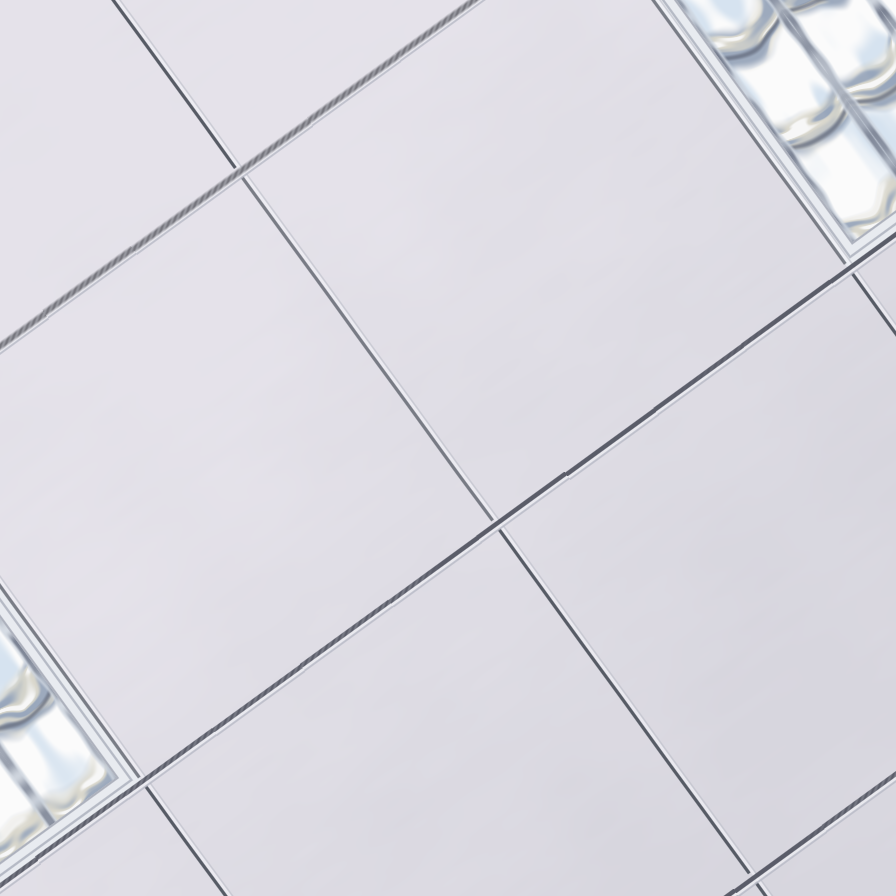
Give the GLSL for this pattern, as a Shadertoy shader.

```glsl
// Suspended ceiling: tilted square panels, thin metal rails and louvred light fittings.

const float PANEL = 0.487; // panel side, as a share of the canvas

float hash(vec2 p) {
    return fract(sin(dot(p, vec2(127.1, 311.7))) * 43758.5453);
}

float noise(vec2 p) {
    vec2 i = floor(p), f = fract(p);
    f = f * f * (3.0 - 2.0 * f);
    return mix(mix(hash(i), hash(i + vec2(1, 0)), f.x),
               mix(hash(i + vec2(0, 1)), hash(i + vec2(1, 1)), f.x), f.y);
}

// Coverage of a line of the given half width and edge softness
float stroke(float d, float halfWidth, float soft) {
    return 1.0 - smoothstep(halfWidth - soft, halfWidth + soft, abs(d));
}

// Painted panel: slow shading with a faint mottle
vec3 panelColor(vec2 uv, vec2 q) {
    float shade = smoothstep(0.25, 1.25, uv.x * 0.75 + (1.0 - uv.y) * 0.6);
    shade += 0.25 * (noise(q * 5.0) - 0.5) + 0.12 * (noise(q * vec2(9, 40)) - 0.5);
    return mix(vec3(0.898, 0.888, 0.918), vec3(0.845, 0.84, 0.872), clamp(shade, 0.0, 1.0));
}

// Light fitting: f runs from 0 to 1 across the panel
vec3 lightColor(vec2 f, vec2 id, float px) {
    vec2 g = vec2((f.x - 0.04) / 0.184, (f.y - 0.704) / 0.26);
    float x = fract(g.x) - 0.5;
    float warp = noise(f * 17.0 + id * 7.0) - 0.5;
    float bend = g.y + 0.5 * x * x + 0.16 * warp;
    float y = fract(bend + 0.5) - 0.5;

    // Bright reflectors with blue and beige reflections at the cross blades
    vec3 col = mix(vec3(0.985), vec3(0.84, 0.89, 0.94), smoothstep(0.45, 0.8, noise(f * vec2(22, 9) + id)));
    float band = 1.0 - smoothstep(0.13, 0.25, abs(y));
    float streak = noise(vec2(g.x * 3.0, bend * 16.0) + id * 3.0);
    vec3 reflection = mix(vec3(0.55, 0.61, 0.70), vec3(0.83, 0.82, 0.77), smoothstep(0.3, 0.7, streak));
    col = mix(col, reflection, band * 0.85);
    col = mix(col, vec3(0.97), band * smoothstep(0.68, 0.85, streak));
    col = mix(col, vec3(0.40, 0.43, 0.50), 0.75 * stroke(y - 0.09 - 0.1 * warp, 0.022, 0.02));

    // Long blades
    float blade = (abs(x) - 0.5) * 0.184 * PANEL + 0.004 * warp;
    float patchy = noise(vec2(floor(g.x + 0.5) * 5.0, f.y * 28.0));
    col = mix(col, vec3(0.80, 0.83, 0.87), 0.8 * stroke(blade, 0.008, 0.002));
    col = mix(col, vec3(0.45, 0.48, 0.55), patchy * stroke(blade + 0.002, 0.003, px + 0.001));

    // Pale frame with thin grey lips
    vec2 m = min(f, 1.0 - f);
    float edge = min(m.x, m.y) * PANEL;
    col = mix(vec3(0.91, 0.92, 0.94), col, smoothstep(0.021 - px, 0.021 + px, edge));
    col = mix(col, vec3(0.62, 0.64, 0.69), 0.8 * stroke(edge - 0.020, 0.0012, px));
    return mix(col, vec3(0.66, 0.68, 0.73), 0.8 * stroke(edge - 0.009, 0.0013, px));
}

void mainImage(out vec4 fragColor, in vec2 fragCoord) {
    vec2 uv = fragCoord / iResolution.xy;
    float px = 0.75 / iResolution.y;

    // Tilted grid: x runs along the main rails, y down across them
    vec2 p = uv - vec2(0.553, 0.414);
    float c = cos(0.629), s = sin(0.629);
    vec2 q = vec2(c * p.x + s * p.y, s * p.x - c * p.y) / PANEL;
    vec2 cell = floor(q), nearest = floor(q + 0.5);
    vec2 d = (q - nearest) * PANEL;

    // Panels, with a fitting in every third place
    vec3 col = panelColor(uv, q);
    vec2 place = mod(cell + 0.5, 3.0);
    if (floor(place.x) == 1.0 && floor(place.y) == 2.0) col = lightColor(fract(q), cell, px);

    // Cross rails: fine joints that stop short of the main rails
    float open = smoothstep(0.006 - px, 0.006 + px, abs(d.y));
    float depth = mix(0.72, 0.95, step(0.0, q.y) + step(q.y, -1.0));
    float drift = 0.0008 * (noise(vec2(q.y * 6.0, nearest.x)) - 0.5);
    float dx = d.x + drift;
    col = mix(col, vec3(0.95, 0.95, 0.97), 0.65 * stroke(dx - 0.0038, 0.0018, px));
    col = mix(col, vec3(0.73, 0.74, 0.78), 0.6 * stroke(dx - 0.0062, 0.0009, px));
    col = mix(col, vec3(0.31, 0.33, 0.37), depth * open * stroke(dx, 0.0018, px));

    // Main rails: pale lip below, dark joint above, small jogs between lengths
    float jog = 0.0018 * (hash(vec2(floor(q.x * 4.0 - 0.8), nearest.y)) - 0.5);
    float dy = d.y + jog;
    float blurred = 1.0 - step(-0.5, nearest.y);
    float soft = px + 0.0012 * blurred;
    col = mix(col, vec3(0.93, 0.93, 0.95), 0.8 * stroke(dy - 0.0045, 0.0022, px));
    col = mix(col, vec3(0.70, 0.71, 0.76), 0.75 * stroke(dy - 0.0066, 0.0011, px));
    float twist = 0.5 + 0.5 * sin((q.x + q.y * 1.5) * 330.0);
    float hatch = twist * mix(0.25, 0.4, blurred) * smoothstep(0.3, 0.6, noise(vec2(q.x * 3.0, nearest.y)) + 0.3 * blurred);
    vec3 joint = mix(vec3(0.31, 0.32, 0.37), vec3(0.42, 0.42, 0.45), blurred);
    joint = mix(joint, vec3(0.78, 0.79, 0.82), hatch);
    col = mix(col, joint, 0.92 * stroke(dy, 0.0025 + 0.0008 * blurred, soft));

    fragColor = vec4(col, 1.0);
}
```
